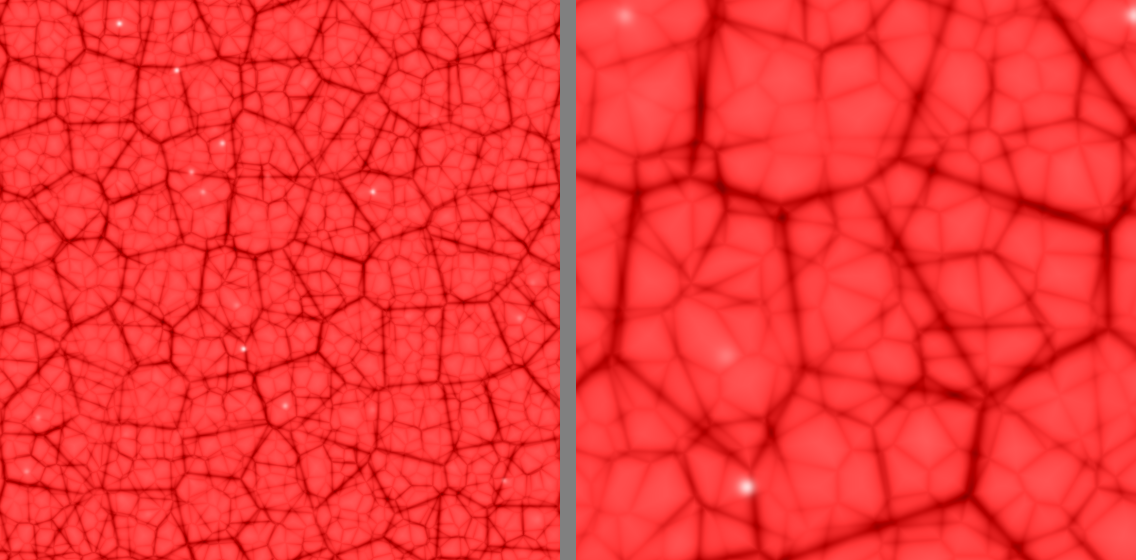
Left: the whole. Right: its middle third, enlarged.
A WebGL 1 fragment shader for this texture:

```glsl
precision highp float;
// Seamless red membrane: thin dark creases of nested cells with soft pale spots and rare glints.

uniform vec2 u_resolution;

const vec3 GLINT_WHITE = vec3(1.0, 0.97, 0.97);
const float JITTER = 0.84;

vec2 hash2(vec2 p) {
  vec3 q = fract(p.xyx * vec3(0.1031, 0.1030, 0.0973));
  q += dot(q, q.yzx + 33.33);
  return fract((q.xx + q.yz) * q.zy);
}

// Smooth value noise that wraps after 'repeats' lattice steps.
float wrappedNoise(vec2 uv, float repeats, float seed) {
  vec2 p = uv * repeats;
  vec2 cell = floor(p);
  vec2 f = p - cell;
  f = f * f * (3.0 - 2.0 * f);
  vec2 lo = mod(cell, repeats);
  vec2 hi = mod(cell + 1.0, repeats);
  float a = hash2(lo + seed).x;
  float b = hash2(vec2(hi.x, lo.y) + seed).x;
  float c = hash2(vec2(lo.x, hi.y) + seed).x;
  float d = hash2(hi + seed).x;
  return mix(mix(a, b, f.x), mix(c, d, f.x), f.y);
}

// Jittered point of a lattice cell.
vec2 cellPoint(vec2 cell, float repeats, float seed) {
  vec2 random = hash2(mod(cell, repeats) + seed);
  return cell + 0.5 + JITTER * (random - 0.5);
}

// Wrapping cells: x = distance to the nearest point, y = distance to
// the closest border, z = random value of the cell.
vec3 cells(vec2 uv, float repeats, float seed) {
  vec2 p = uv * repeats;
  vec2 base = floor(p);
  vec2 home = base;
  vec2 toHome = vec2(8.0);
  for (int j = -1; j <= 1; j++) {
    for (int i = -1; i <= 1; i++) {
      vec2 cell = base + vec2(float(i), float(j));
      vec2 toPoint = cellPoint(cell, repeats, seed) - p;
      if (dot(toPoint, toPoint) < dot(toHome, toHome)) {
        toHome = toPoint;
        home = cell;
      }
    }
  }
  float border = 8.0;
  for (int j = -2; j <= 2; j++) {
    for (int i = -2; i <= 2; i++) {
      vec2 cell = base + vec2(float(i), float(j));
      vec2 toPoint = cellPoint(cell, repeats, seed) - p;
      vec2 across = toPoint - toHome;
      float span = length(across);
      if (span > 0.001) {
        border = min(border, dot(0.5 * (toPoint + toHome), across) / span);
      }
    }
  }
  float value = hash2(mod(home, repeats) + seed + 251.0).x;
  return vec3(length(toHome), border, value);
}

// Dark line with a soft tail; the rounded core keeps it smooth.
float crease(float border, float width) {
  float core = 0.4 * width;
  return exp((core - sqrt(border * border + core * core)) / width);
}

// Scarlet ramp: red saturates early, green and blue carry the light.
vec3 membraneColor(float light) {
  float red = clamp(0.72 + 1.35 * light, 0.55, 1.0);
  return vec3(red, vec2(max(light, 0.0)));
}

void main() {
  vec2 uv = gl_FragCoord.xy / u_resolution;

  vec3 large = cells(uv, 9.0, 17.0);
  vec3 medium = cells(uv, 17.0, 71.0);
  vec3 small = cells(uv, 33.0, 133.0);

  // Crease strength drifts across the surface.
  float largeDepth = 0.2 * mix(0.65, 1.2, wrappedNoise(uv, 14.0, 5.0));
  float mediumDepth = 0.095 * mix(0.2, 1.7, wrappedNoise(uv, 17.0, 41.0));
  float smallDepth = 0.055 * mix(0.3, 1.6, wrappedNoise(uv, 26.0, 93.0));

  float light = 0.242;
  light -= largeDepth * crease(large.y, 0.034);
  light -= mediumDepth * crease(medium.y, 0.046);
  light -= smallDepth * crease(small.y, 0.08);

  // Cell interiors swell gently towards their centres.
  light += 0.03 * large.y + 0.09 * medium.y + 0.09 * small.y;

  // Soft pale spots at cell centres; a few sharpen into white glints.
  float halo = exp(-pow(medium.x / 0.16, 2.0));
  float spot = exp(-pow(medium.x / 0.085, 2.0));
  light += 0.07 * pow(medium.z, 5.0) * halo;

  vec3 color = membraneColor(light);
  color = mix(color, GLINT_WHITE, 0.9 * pow(medium.z, 34.0) * spot);
  gl_FragColor = vec4(color, 1.0);
}
```
